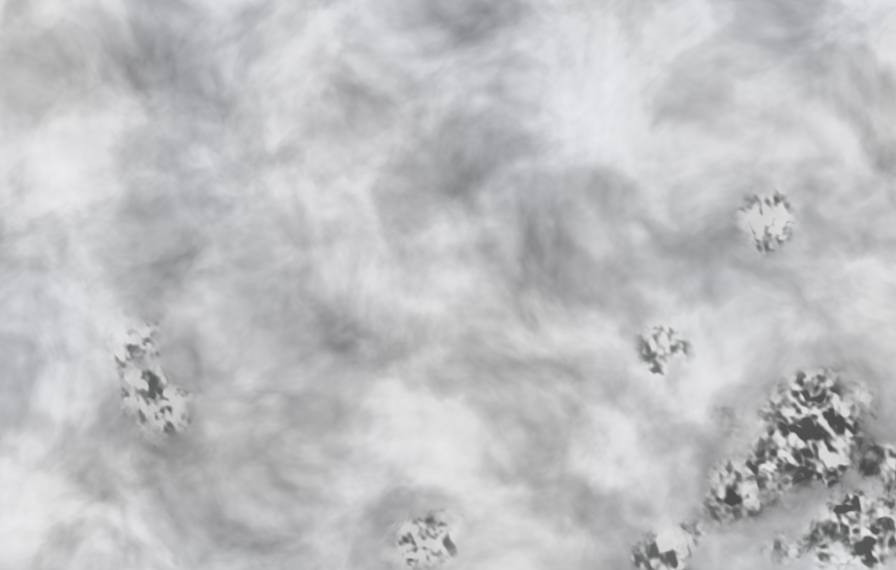
Give the GLSL for this texture, as a Shadertoy shader.

```glsl
// Bright overcast seen from above, torn open over snowy, rocky slopes.
// Warped gradient noise forms lit cloud masses, flat grey banks and small puffs;
// ragged elliptical openings reveal a half-veiled, finer snow and rock pattern.

const float CLOUD_SCALE = 3.0;      // large cloud masses per canvas height
const float CLOUD_MEAN = 0.784;
const float CLOUD_CONTRAST = 0.048;
const float BANK_SCALE = 5.0;
const float BANK = 0.095;           // depth of the grey banks
const float RELIEF = 0.22;          // strength of the side light
const float BILLOW = 0.12;          // strength of the small puffs
const float SHADOW_DEPTH = 0.10;
const float RIM_SHADE = 0.07;       // darkening of the cloud around openings
const vec2 LIGHT_STEP = vec2(0.012, 0.020);
const vec3 CLOUD_TINT = vec3(-0.004, -0.002, 0.007);
const vec3 SNOW = vec3(0.91, 0.91, 0.91);
const vec3 ROCK = vec3(0.23, 0.235, 0.23);
const float GROUND_SCALE = 25.0;
const float VALLEY_CLARITY = 0.80;
const float SLOPE_CLARITY = 0.62;

// Openings and shadowed clouds: centre and radii, in canvas heights.
const int PATCHES = 6;
const vec4 OPENING[PATCHES] = vec4[PATCHES](
    vec4(1.47, 0.17, 0.23, 0.20),
    vec4(1.18, 0.03, 0.08, 0.06),
    vec4(0.73, 0.06, 0.10, 0.06),
    vec4(1.34, 0.61, 0.05, 0.07),
    vec4(0.27, 0.33, 0.09, 0.12),
    vec4(1.17, 0.39, 0.05, 0.06));
const vec4 SHADOW[PATCHES] = vec4[PATCHES](
    vec4(0.98, 0.09, 0.16, 0.09),
    vec4(0.30, 0.88, 0.14, 0.08),
    vec4(0.85, 0.66, 0.14, 0.08),
    vec4(1.06, 0.65, 0.12, 0.09),
    vec4(0.22, 0.22, 0.15, 0.07),
    vec4(0.47, 0.44, 0.13, 0.08));

vec2 hashGradient(vec2 cell) {
    vec3 h = fract(vec3(cell.xyx) * vec3(0.1031, 0.1030, 0.0973));
    h += dot(h, h.yzx + 33.33);
    return fract((h.xx + h.yz) * h.zy) * 2.0 - 1.0;
}

float gradientNoise(vec2 p) {
    vec2 i = floor(p), f = fract(p);
    vec2 u = f * f * f * (f * (f * 6.0 - 15.0) + 10.0);
    vec2 e = vec2(1.0, 0.0);
    float a = dot(hashGradient(i), f);
    float b = dot(hashGradient(i + e.xy), f - e.xy);
    float c = dot(hashGradient(i + e.yx), f - e.yx);
    float d = dot(hashGradient(i + e.xx), f - e.xx);
    return mix(mix(a, b, u.x), mix(c, d, u.x), u.y);
}

// Zero-mean fractal noise; each octave is turned to hide the lattice.
float fbm(vec2 p, int octaves, float gain) {
    const mat2 TURN = mat2(1.6, 1.2, -1.2, 1.6);
    float sum = 0.0, amplitude = 1.0;
    for (int i = 0; i < octaves; i++) {
        sum += amplitude * gradientNoise(p);
        p = TURN * p + 7.3;
        amplitude *= gain;
    }
    return sum;
}

// Bends the plane gently, then ruffles it into small wisps.
vec2 swirl(vec2 p) {
    p += 0.09 * vec2(fbm(p * 2.2 + 3.1, 2, 0.5), fbm(p * 2.2 + 17.7, 2, 0.5));
    return p + 0.020 * vec2(fbm(p * 8.0 + 41.3, 3, 0.5), fbm(p * 8.0 + 29.9, 3, 0.5));
}

float cloudDepth(vec2 p) {
    return fbm(swirl(p) * CLOUD_SCALE + 11.0, 6, 0.53);
}

// Strength of a soft elliptical patch: 1 at its centre, fading outwards.
float falloff(vec2 p, vec4 patchShape) {
    vec2 d = (p - patchShape.xy) / patchShape.zw;
    return exp(-dot(d, d));
}

vec3 cloudColor(vec2 p, float shade) {
    vec2 s = swirl(p);
    float depth = cloudDepth(p);
    float relief = depth - cloudDepth(p + LIGHT_STEP);
    float bank = smoothstep(-0.28, 0.14, fbm(s * BANK_SCALE + 63.0, 5, 0.5)) - 0.65;
    float puffs = abs(fbm(s * 7.0 + 50.0, 4, 0.5)) - 0.16;
    float z = depth / 0.2;
    float thick = min(z + 0.4, 0.0);
    float tone = CLOUD_MEAN + CLOUD_CONTRAST * z - 0.010 * thick * thick;
    tone += BANK * bank + RELIEF * relief + BILLOW * puffs - shade;
    tone -= 0.5 * max(tone - 0.86, 0.0);
    float warmth = 0.015 * fbm(p * 1.5 + 70.0, 2, 0.5);
    return vec3(tone) + CLOUD_TINT + warmth * vec3(1.0, 0.0, -1.0);
}

vec3 groundColor(vec2 p, float valley) {
    vec2 slope = mat2(0.8, -0.6, 0.6, 0.8) * p * vec2(1.0, 0.7);
    slope += 0.012 * fbm(p * 9.0 + 5.0, 3, 0.5);
    float crags = fbm(slope * GROUND_SCALE, 3, 0.8);
    float ridges = 0.17 - abs(gradientNoise(slope * 40.0 + 8.0));
    float rugged = crags + 0.7 * ridges;
    float snow = smoothstep(-0.22, 0.42, rugged + mix(0.28, -0.06, valley));
    return mix(ROCK, SNOW, snow);
}

void mainImage(out vec4 fragColor, in vec2 fragCoord) {
    vec2 p = fragCoord / iResolution.y;
    vec2 ragged = p + 0.14 * vec2(fbm(p * 5.0 + 23.0, 4, 0.5), fbm(p * 5.0 + 81.0, 4, 0.5));

    // Main rocky valley, strongest opening and strongest shadow here.
    float valley = falloff(p, OPENING[0]);
    float opening = valley, shadow = 0.0;
    for (int i = 0; i < PATCHES; i++) {
        opening = max(opening, falloff(p, OPENING[i]));
        shadow = max(shadow, falloff(ragged, SHADOW[i]));
    }

    // Ragged drifts of cloud cover parts of each opening.
    float tatter = fbm(swirl(p) * 7.5 + 90.0, 5, 0.6);
    float gap = smoothstep(0.34, 1.05, opening * (1.0 + 2.0 * tatter));
    float clarity = mix(SLOPE_CLARITY, VALLEY_CLARITY, smoothstep(0.0, 0.4, valley));

    vec3 cloud = cloudColor(p, SHADOW_DEPTH * shadow + RIM_SHADE * opening);
    vec3 ground = groundColor(p, valley);
    vec3 color = mix(cloud, ground, clarity * gap);
    fragColor = vec4(clamp(color, 0.0, 1.0), 1.0);
}
```
